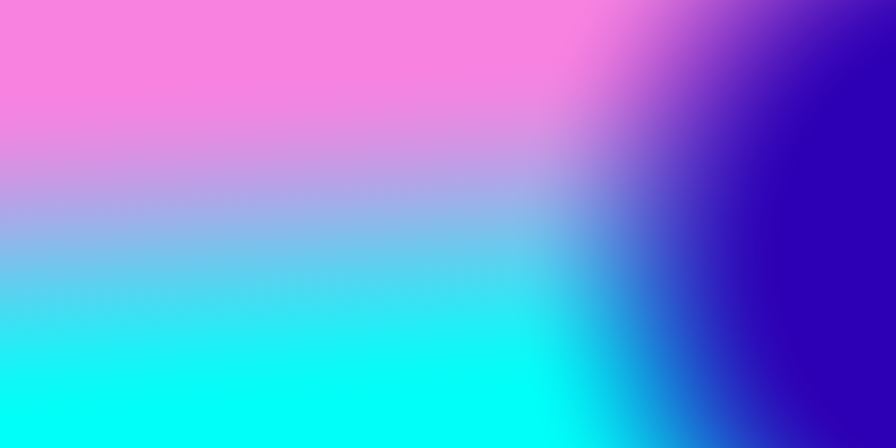
Write a WebGL 1 fragment shader that draws this background.

```glsl
precision highp float;
// Soft three-colour gradient: pink melts down into cyan across a tilted
// horizon, and a large blurred indigo disc glows in from the right edge.
// Each blend is a signed distance passed through a wide smoothstep.

uniform vec2 u_resolution;

const vec3 PINK = vec3(0.97, 0.51, 0.88);
const vec3 CYAN = vec3(0.0, 1.0, 0.975);
const vec3 INDIGO = vec3(0.18, 0.0, 0.71);

// Coverage of the region with negative distance, blurred over +-blur.
float softMask(float dist, float blur) {
    return 1.0 - smoothstep(-blur, blur, dist);
}

// Height above a sloping line.
float lineDistance(vec2 p, float height, float slope) {
    return p.y - height - slope * p.x;
}

float discDistance(vec2 p, vec2 center, float radius) {
    return length(p - center) - radius;
}

void main() {
    // One unit is the canvas height; keep the 2:1 layout at any size.
    vec2 p = gl_FragCoord.xy / u_resolution * vec2(2.0, 1.0);

    // Pink sky over cyan ground
    float ground = softMask(lineDistance(p, 0.42, 0.06), 0.39);
    vec3 color = mix(PINK, CYAN, ground);

    // Indigo glow on the right
    float glow = softMask(discDistance(p, vec2(2.273, 0.422), 0.833), 0.31);
    color = mix(color, INDIGO, glow);

    gl_FragColor = vec4(color, 1.0);
}
```
